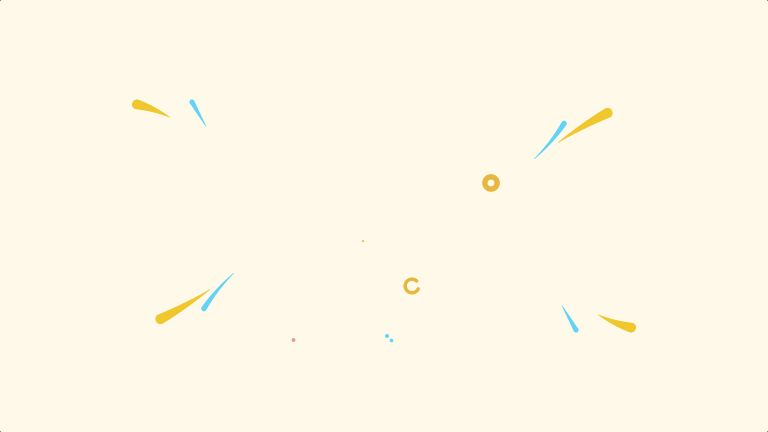
Give the GLSL for this background, as a WebGL 2 fragment shader.

```glsl
#version 300 es
precision highp float;
// Cream card with point-symmetric tapered streaks, small rings and dots.
uniform vec2 u_resolution;
out vec4 fragColor;

const vec3 CREAM = vec3(1.0, 0.976, 0.918);
const vec3 YELLOW = vec3(0.945, 0.78, 0.18);
const vec3 SKY = vec3(0.38, 0.83, 0.97);
const vec3 GOLD = vec3(0.90, 0.72, 0.25);
const vec3 PINK = vec3(0.89, 0.60, 0.60);
const vec3 NAVY = vec3(0.20, 0.18, 0.60);

// Tapered streak: round head, thin tail, slight sideways bend
float streak(vec2 p, vec2 head, vec2 tail, float radius, float bend) {
  vec2 axis = tail - head;
  vec2 side = normalize(vec2(-axis.y, axis.x));
  float t = clamp(dot(p - head, axis) / dot(axis, axis), 0.0, 1.0);
  vec2 spine = head + axis * t + side * bend * 4.0 * t * (1.0 - t);
  return length(p - spine) - mix(radius, 0.007, t);
}

float disc(vec2 p, float radius) {
  return length(p) - radius;
}

float ring(vec2 p, float radius, float halfWidth) {
  return abs(length(p) - radius) - halfWidth;
}

// Ring with a gap centred on the +x axis and rounded ends
float openRing(vec2 p, float radius, float halfWidth, float halfGap) {
  p.y = abs(p.y);
  vec2 tip = radius * vec2(cos(halfGap), sin(halfGap));
  float arc = ring(p, radius, halfWidth);
  return atan(p.y, p.x) < halfGap ? length(p - tip) - halfWidth : arc;
}

vec2 rotate(vec2 p, float angle) {
  float c = cos(angle), s = sin(angle);
  return vec2(c * p.x + s * p.y, c * p.y - s * p.x);
}

float roundedBox(vec2 p, vec2 halfSize, float radius) {
  vec2 q = abs(p) - halfSize + radius;
  return length(max(q, 0.0)) + min(max(q.x, q.y), 0.0) - radius;
}

void main() {
  // The canvas spans 16 by 9 units, centred on the origin
  float unit = 9.0 / u_resolution.y;
  vec2 p = (gl_FragCoord.xy - 0.5 * u_resolution) * unit;
  vec2 halfSize = 0.5 * u_resolution * unit;
  float aa = 0.6 * unit;
  vec3 color = CREAM;

  // Streaks, each repeated by a half turn about the centre
  float yellow = 1e3, sky = 1e3;
  for (int i = 0; i < 2; i++) {
    vec2 q = i == 0 ? p : -p;
    yellow = min(yellow, streak(q, vec2(-5.146, 2.323), vec2(-4.47, 2.06), 0.104, 0.025));
    yellow = min(yellow, streak(q, vec2(4.656, 2.146), vec2(3.64, 1.54), 0.106, -0.02));
    sky = min(sky, streak(q, vec2(-4.0, 2.375), vec2(-3.71, 1.87), 0.053, 0.0));
    sky = min(sky, streak(q, vec2(3.75, 1.927), vec2(3.14, 1.2), 0.057, 0.03));
  }

  // Rings and dots
  float gold = ring(p - vec2(2.229, 0.688), 0.127, 0.056);
  vec2 arcSpace = rotate(p - vec2(0.583, -1.458), 0.19);
  gold = min(gold, openRing(arcSpace, 0.142, 0.036, 0.63));
  gold = min(gold, disc(p - vec2(-0.437, -0.525), 0.021));
  float pink = disc(p - vec2(-1.885, -2.583), 0.04);
  sky = min(sky, disc(p - vec2(0.063, -2.5), 0.041));
  sky = min(sky, disc(p - vec2(0.156, -2.594), 0.039));

  color = mix(color, YELLOW, smoothstep(aa, -aa, yellow));
  color = mix(color, SKY, smoothstep(aa, -aa, sky));
  color = mix(color, GOLD, smoothstep(aa, -aa, gold));
  color = mix(color, PINK, smoothstep(aa, -aa, pink));

  // Dark tips outside the rounded card corners
  float card = roundedBox(p, halfSize, 0.07);
  color = mix(color, NAVY, smoothstep(0.0, 2.0 * aa, card));
  fragColor = vec4(color, 1.0);
}
```
